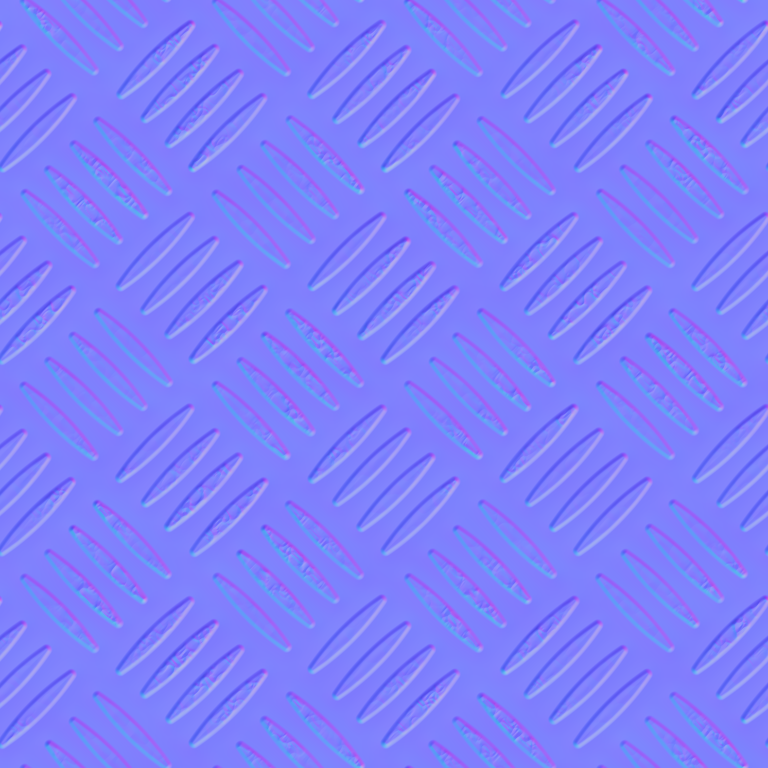
A three.js fragment shader for this texture map:

```glsl
// Tangent-space normal map of worn tread plate: a 4 by 4 repeat holding two
// groups of four raised lens bars at right angles. A height field is built
// from lens distances and cellular scuffs, then differentiated into a normal.
varying vec2 vUv;

const float REPEATS = 4.0;
const float BAR_SPACING = 0.18;
const float HALF_LENGTH = 0.271;
const float HALF_WIDTH = 0.041;
const float TIP_RADIUS = 0.017;
const float BEVEL = 0.0135;
const float BEVEL_HEIGHT = 0.0064;
const float GROOVE_RADIUS = 0.08;
const float GROOVE_DEPTH = 0.0016;
const float DISH_DEPTH = 0.0009;
const float TAU = 6.28318;

vec2 hash2(vec2 p) {
  vec3 q = fract(vec3(p.xyx) * vec3(0.1031, 0.1030, 0.0973));
  q += dot(q, q.yzx + 33.33);
  return fract((q.xx + q.yz) * q.zy);
}

// Distance to the nearest scattered point, wrapping after period cells
float cellular(vec2 p, float period) {
  vec2 cell = floor(p);
  float nearest = 2.0;
  for (int j = -1; j <= 1; j++) {
    for (int i = -1; i <= 1; i++) {
      vec2 c = cell + vec2(float(i), float(j));
      nearest = min(nearest, length(c + hash2(mod(c, period)) - p));
    }
  }
  return nearest;
}

// Lens, long in x: the overlap of two equal circles, exact past its tips
float lens(vec2 p, float halfLength, float halfWidth) {
  float radius = (halfLength * halfLength + halfWidth * halfWidth) / (2.0 * halfWidth);
  float offset = radius - halfWidth;
  p = abs(p);
  return (p.x - halfLength) * offset > p.y * halfLength
    ? length(p - vec2(halfLength, 0.0))
    : length(p + vec2(0.0, offset)) - radius;
}

// Raised bar with a shallow groove around it and a slightly dished top
float barProfile(float d, float gain) {
  float groove = clamp(1.0 - max(d, 0.0) / GROOVE_RADIUS, 0.0, 1.0);
  return gain * BEVEL_HEIGHT * (1.0 - smoothstep(-BEVEL, BEVEL, d))
       - GROOVE_DEPTH * groove * groove
       - DISH_DEPTH * (1.0 - smoothstep(-0.04, -0.008, d));
}

// Four parallel bars per repeat: x is height, y is the coverage of bar tops
vec2 barGroup(vec2 p, vec2 center, vec2 along, float gain) {
  vec2 q = p - center + 0.5;
  vec2 id = mod(floor(q), REPEATS);
  q = fract(q) - 0.5;
  q = vec2(dot(q, along), dot(q, vec2(-along.y, along.x)));
  vec2 result = vec2(0.0);
  for (int i = 0; i < 4; i++) {
    float k = float(i);
    vec2 jitter = (hash2(id * 7.0 + center * 31.0 + k * 3.7) - 0.5) * 0.008;
    vec2 local = q - vec2(0.0, (k - 1.5) * BAR_SPACING) - jitter;
    float d = lens(local, HALF_LENGTH - TIP_RADIUS, HALF_WIDTH - TIP_RADIUS) - TIP_RADIUS;
    result += vec2(barProfile(d, gain), 1.0 - smoothstep(-0.02, 0.008, d));
  }
  return result;
}

// Gentle buckling of the sheet, with whole waves across the canvas
float buckle(vec2 p) {
  vec2 a = p * TAU / REPEATS;
  return 0.0014 * sin(a.x * 2.0 + a.y * 5.0 + 0.7)
       + 0.0008 * sin(a.x * 3.0 - a.y * 7.0 + 2.1)
       + 0.0004 * sin(a.x * 9.0 + a.y * 13.0 + sin(a.y * 4.0));
}

// Ragged scuffs gathered in a few patches, over faint unevenness
float wear(vec2 p) {
  float patchMask = 1.0 - smoothstep(0.15, 0.6, cellular(p * 1.5, REPEATS * 1.5));
  vec2 warped = p + 0.012 * sin(p.yx * TAU * vec2(9.0, 11.0));
  float scuffs = cellular(warped * 28.0, REPEATS * 28.0);
  float dips = cellular(warped * 10.0 + 0.5, REPEATS * 10.0);
  return 0.0055 * patchMask * scuffs * smoothstep(0.2, 0.55, dips) + 0.002 * dips;
}

float height(vec2 p) {
  float s = 0.70711;
  vec2 bars = barGroup(p, vec2(0.0, 0.5), vec2(s, s), 1.15)
            + barGroup(p, vec2(0.5, 0.0), vec2(s, -s), 0.95);
  return bars.x + buckle(p) + wear(p) * min(bars.y, 1.0);
}

// Slope to colour, with green pointing down the canvas
vec3 encodeNormal(vec2 slope) {
  vec3 n = normalize(vec3(-slope.x, slope.y, 1.0));
  return (0.5 + 0.5 * n) * vec3(1.0, 1.005, 0.994);
}

void main() {
  vec2 p = vUv * REPEATS;
  vec2 e = vec2(0.004, 0.0);
  vec2 slope = vec2(height(p + e.xy) - height(p - e.xy),
                    height(p + e.yx) - height(p - e.yx)) / (2.0 * e.x);
  gl_FragColor = vec4(encodeNormal(slope), 1.0);
}
```
